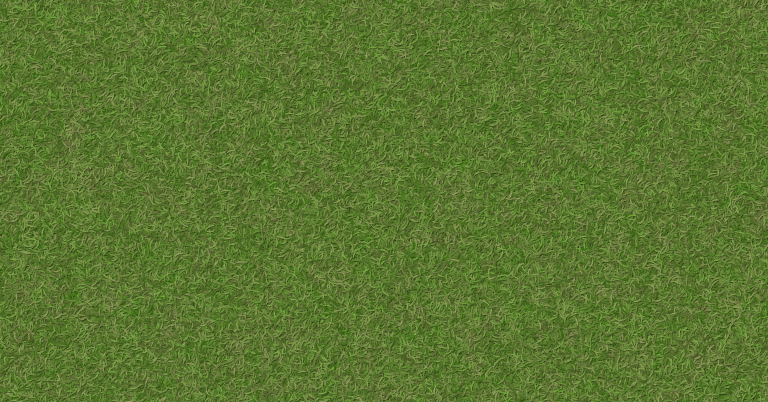
Write a Shadertoy shader that draws this texture.

```glsl
// Dense mown lawn: fine short blades lie in every direction, in layers.
// Each layer is a jittered grid of tapered strokes with a thin shadow,
// tinted by random lightness and by soft patches of greener turf.

vec3 hash3(vec3 p) {
    p = fract(p * vec3(0.1031, 0.1030, 0.0973));
    p += dot(p, p.yxz + 33.33);
    return fract((p.xxy + p.yxx) * p.zyx);
}

float valueNoise(vec2 p) {
    vec2 cell = floor(p), f = fract(p);
    f = f * f * (3.0 - 2.0 * f);
    float bottom = mix(hash3(vec3(cell, 91.0)).x,
                       hash3(vec3(cell + vec2(1, 0), 91.0)).x, f.x);
    float top = mix(hash3(vec3(cell + vec2(0, 1), 91.0)).x,
                    hash3(vec3(cell + vec2(1, 1), 91.0)).x, f.x);
    return mix(bottom, top, f.y);
}

// Lightness and greenness both run from -1 to 1.
vec3 grassColor(float lightness, float greenness) {
    return vec3(0.405, 0.522, 0.218)
         + lightness * vec3(0.125, 0.120, 0.100)
         + greenness * vec3(-0.065, 0.020, -0.065);
}

// Coverage of a stroke along dir, narrowing towards its ends.
float blade(vec2 p, vec2 dir, float halfLength, float halfWidth, float blur) {
    float along = dot(p, dir);
    float across = dot(p, vec2(-dir.y, dir.x));
    across += 0.25 * along * along / halfLength;
    float taper = 1.0 - 0.5 * abs(along) / halfLength;
    float side = clamp((halfWidth * taper - abs(across)) / blur + 0.5, 0.0, 1.0);
    float ends = clamp((halfLength - abs(along)) / blur + 0.5, 0.0, 1.0);
    return side * ends;
}

void mainImage(out vec4 fragColor, in vec2 fragCoord) {
    const float cellSize = 0.0145;
    vec2 uv = fragCoord / iResolution.y;
    float blur = 1.0 / (iResolution.y * cellSize);
    float patches = valueNoise(uv * 22.0) + valueNoise(uv * 47.0 + 9.0) - 1.0;

    // Shaded thatch below the blades
    vec3 color = grassColor(-0.5, 0.4 * patches);

    for (int layer = 0; layer < 7; layer++) {
        float id = float(layer);
        vec2 p = uv / cellSize + id * vec2(3.37, 5.71);
        vec2 home = floor(p);
        for (int k = 0; k < 9; k++) {
            vec2 cell = home + vec2(k % 3 - 1, k / 3 - 1);
            vec3 place = hash3(vec3(cell, id + 1.0));
            vec3 look = hash3(vec3(cell, id + 37.0));
            float angle = 6.2832 * place.z;
            vec2 dir = vec2(cos(angle), sin(angle));
            vec2 q = p - cell - place.xy;
            float halfLength = mix(0.5, 0.95, look.x);

            // Shadow on the lower right, then the blade itself
            float shadow = blade(q - vec2(0.12, -0.16), dir, halfLength, 0.12, blur);
            color *= 1.0 - 0.2 * shadow;
            float cover = blade(q, dir, halfLength, 0.13, blur);
            float lightness = 2.0 * look.y - 1.0 + 0.25 * dot(q, dir);
            float greenness = 1.6 * look.z - 0.8 + 0.5 * patches;
            color = mix(color, grassColor(lightness, greenness), cover);
        }
    }
    fragColor = vec4(color, 1.0);
}
```
